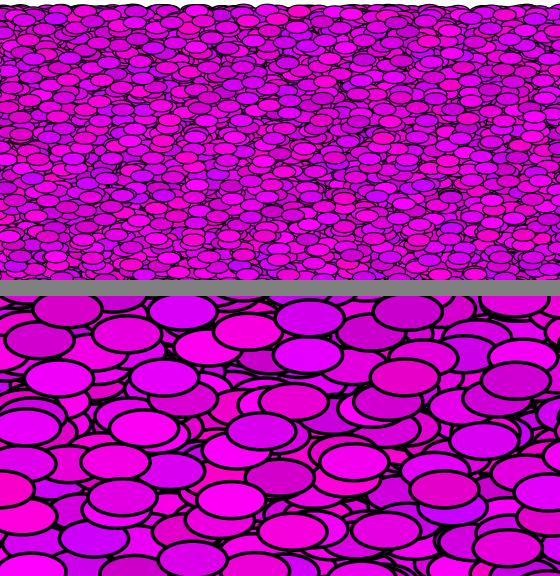
Top: the whole. Bottom: its middle third, enlarged.
A Shadertoy shader for this pattern:

```glsl
vec3 hash3(vec3 p) {
    p = fract(p * vec3(0.1031, 0.1030, 0.0973));
    p += dot(p, p.yxz + 33.33);
    return fract((p.xxy + p.yxx) * p.zyx);
}

// Approximate signed distance to an axis-aligned ellipse
float ellipseDistance(vec2 p, vec2 radii) {
    float k = length(p / radii);
    return k * (k - 1.0) / max(length(p / (radii * radii)), 1e-4);
}

void mainImage(out vec4 fragColor, in vec2 fragCoord) {
    vec2 uv = fragCoord / iResolution.y;
    float pixel = 1.0 / iResolution.y;
    vec2 radii = vec2(0.0412, 0.0220);
    vec2 cellSize = radii * 3.2;
    float halfStroke = 0.0021;
    float pileTop = 0.963;
    vec3 color = vec3(1.0);

    // Paint sparse layers back to front; each ellipse stays inside its cell
    for (int i = 0; i < 48; i++) {
        float layer = float(i) * 7.0 + 3.0;
        vec2 grid = uv / cellSize + hash3(vec3(layer, 5.0, 17.0)).xy * 9.0;

        // Slide every row by its own amount
        float row = floor(grid.y);
        float slide = hash3(vec3(row + 71.0, layer, 29.0)).x;
        grid.x += slide;

        vec3 cell = vec3(floor(grid), layer);
        vec3 place = hash3(cell + 11.0);
        vec3 tint = hash3(cell + 137.0);
        vec2 offset = (fract(grid) - 0.5) * cellSize - (place.xy - 0.5) * 0.9 * radii;

        // Skip some cells, and all centres above the top of the pile
        if (place.z > 0.8 || uv.y - offset.y > pileTop) continue;

        float d = ellipseDistance(offset, radii);
        float shape = clamp(0.5 - (d - halfStroke) / pixel, 0.0, 1.0);
        float inside = clamp(0.5 - (d + halfStroke) / pixel, 0.0, 1.0);
        vec3 magenta = vec3(0.78 + 0.22 * tint.x, 0.0, 0.78 + 0.22 * tint.y);
        color = mix(color, magenta * inside, shape);
    }

    fragColor = vec4(color, 1.0);
}
```
